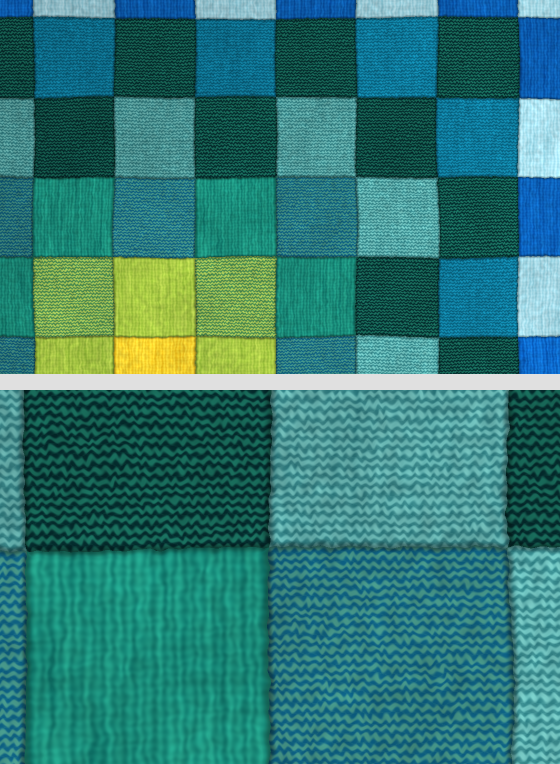
Top, the full canvas; bottom, a detail of the centre.
A Shadertoy shader for this texture:

```glsl
const float TAU = 6.2831853;
const vec2 PATCH_SIZE = vec2(0.216, 0.213);
const vec2 PATCH_ORIGIN = vec2(0.09, 0.0996);
const vec2 STITCHES = vec2(24.0, 25.0);

// Yarn colours by ring, from the centre outwards
const vec3 EVEN_GROUND[6] = vec3[6](
    vec3(0.88, 0.70, 0.10), vec3(0.26, 0.54, 0.32), vec3(0.04, 0.36, 0.50),
    vec3(0.01, 0.15, 0.16), vec3(0.01, 0.15, 0.16), vec3(0.52, 0.76, 0.82));
const vec3 EVEN_STITCH[6] = vec3[6](
    vec3(1.00, 0.90, 0.26), vec3(0.72, 0.83, 0.36), vec3(0.28, 0.59, 0.53),
    vec3(0.10, 0.43, 0.36), vec3(0.10, 0.43, 0.36), vec3(0.73, 0.89, 0.93));
const vec3 ODD_GROUND[6] = vec3[6](
    vec3(0.88, 0.70, 0.10), vec3(0.55, 0.70, 0.20), vec3(0.05, 0.44, 0.40),
    vec3(0.16, 0.47, 0.49), vec3(0.02, 0.34, 0.45), vec3(0.02, 0.28, 0.60));
const vec3 ODD_STITCH[6] = vec3[6](
    vec3(1.00, 0.90, 0.26), vec3(0.75, 0.85, 0.33), vec3(0.15, 0.66, 0.56),
    vec3(0.47, 0.78, 0.76), vec3(0.08, 0.56, 0.70), vec3(0.07, 0.45, 0.80));

vec2 hashGradient(vec2 cell) {
    vec3 q = fract(cell.xyx * vec3(0.1031, 0.1030, 0.0973));
    q += dot(q, q.yzx + 33.33);
    return 2.0 * fract((q.xx + q.yz) * q.zy) - 1.0;
}

float gradientNoise(vec2 p) {
    vec2 i = floor(p), f = fract(p);
    vec2 u = f * f * f * (f * (f * 6.0 - 15.0) + 10.0);
    vec2 e = vec2(1.0, 0.0);
    float low = mix(dot(hashGradient(i), f),
                    dot(hashGradient(i + e), f - e), u.x);
    float high = mix(dot(hashGradient(i + e.yx), f - e.yx),
                     dot(hashGradient(i + e.xx), f - e.xx), u.x);
    return mix(low, high, u.y);
}

vec2 noisePair(vec2 p) {
    return vec2(gradientNoise(p), gradientNoise(p + 41.7));
}

// Staggered chains of loops
float meshKnit(vec2 p) {
    float chain = 0.5 + 0.5 * cos(TAU * (p.y + 0.16 * sin(TAU * p.x)));
    float loop = 0.5 + 0.5 * cos(TAU * p.x + 0.5 * TAU * floor(p.y + 0.5));
    return smoothstep(0.15, 0.85, 0.68 * chain + 0.32 * loop);
}

// Upright ribs with long uneven streaks
float ribKnit(vec2 p) {
    float rib = 0.5 + 0.5 * cos(TAU * p.x);
    float bead = 0.5 + 0.5 * cos(TAU * (p.y + 0.3 * abs(fract(p.x) - 0.5)));
    float streak = gradientNoise(p * vec2(0.9, 0.09));
    return clamp(0.22 + 0.46 * rib + 0.16 * bead + 0.6 * streak, 0.0, 1.0);
}

// Thin shadow along the patch borders
float seamShade(vec2 grid, float width) {
    vec2 d = 0.5 - abs(fract(grid) - 0.5);
    return 1.0 - smoothstep(0.0, width, min(d.x, d.y));
}

vec3 blanket(vec2 uv, float pixel) {
    // Slack borders, roughened by single stitches
    vec2 grid = (uv - PATCH_ORIGIN) / PATCH_SIZE;
    grid += 0.055 * noisePair(uv * 4.0) + 0.018 * noisePair(uv * 80.0);

    // Square rings of alternating patches
    vec2 patchId = floor(grid) + vec2(-1.0, 1.0);
    int ring = int(clamp(max(abs(patchId.x), abs(patchId.y)), 0.0, 5.0));
    bool odd = mod(patchId.x + patchId.y, 2.0) > 0.5;
    bool mesh = ring == 3 || ring == 4 || (!odd && (ring == 1 || ring == 2));
    vec3 ground = odd ? ODD_GROUND[ring] : EVEN_GROUND[ring];
    vec3 stitch = odd ? ODD_STITCH[ring] : EVEN_STITCH[ring];

    // Knit, fading to its mean when too fine to resolve
    vec2 p = grid * STITCHES + 0.35 * noisePair(grid * 7.0);
    float knit = mesh ? mix(meshKnit(p), ribKnit(p), odd ? 0.3 : 0.08) : ribKnit(p);
    float density = pixel * STITCHES.y / PATCH_SIZE.y;
    knit = mix(knit, 0.52, smoothstep(0.45, 1.0, density));
    vec3 color = mix(ground, stitch, knit);

    // Patch variation, fabric wear and seams
    color *= 1.0 + 0.06 * hashGradient(patchId + 17.0).x;
    color *= 1.0 + 0.10 * gradientNoise(uv * 9.0) + 0.16 * gradientNoise(uv * 70.0);
    return color * (1.0 - 0.38 * seamShade(grid, 0.028));
}

void mainImage(out vec4 fragColor, in vec2 fragCoord) {
    float pixel = 1.0 / iResolution.y;
    vec3 color = vec3(0.0);
    for (int i = 0; i < 4; i++) {
        vec2 offset = vec2(i % 2, i / 2) * 0.5 - 0.25;
        color += 0.25 * blanket((fragCoord + offset) * pixel, pixel);
    }
    // Light falls from the lower right
    vec2 screen = fragCoord / iResolution.xy;
    color *= 0.94 + 0.14 * screen.x - 0.06 * screen.y;
    fragColor = vec4(clamp(color, 0.0, 1.0), 1.0);
}
```
